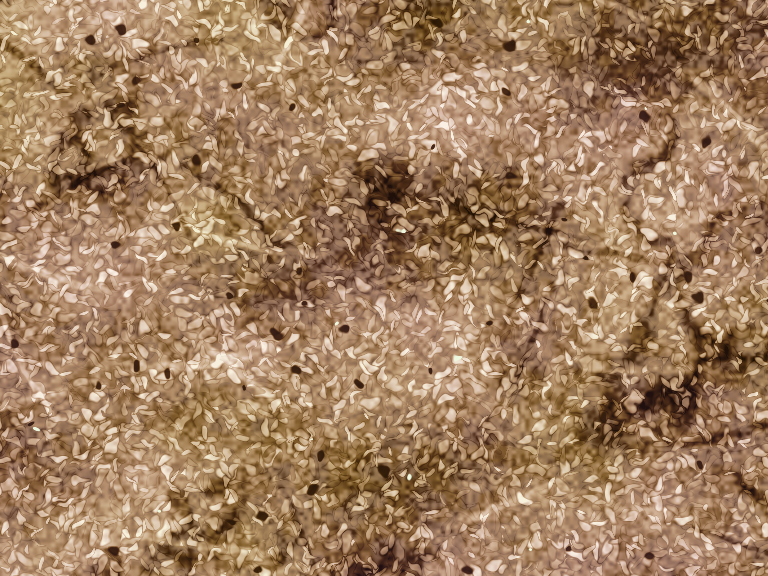
A Shadertoy shader for this texture:

```glsl
vec3 hash3(vec2 cell, int seed) {
    uvec3 v = uvec3(ivec3(ivec2(cell), seed)) * 1664525u + 1013904223u;
    v.x += v.y * v.z; v.y += v.z * v.x; v.z += v.x * v.y;
    v ^= v >> 16u;
    v.x += v.y * v.z; v.y += v.z * v.x; v.z += v.x * v.y;
    return vec3(v >> 8u) / 16777216.0;
}

float noise(vec2 p, int seed) {
    vec2 i = floor(p), f = fract(p);
    f = f * f * (3.0 - 2.0 * f);
    return mix(mix(hash3(i, seed).x, hash3(i + vec2(1, 0), seed).x, f.x),
               mix(hash3(i + vec2(0, 1), seed).x, hash3(i + vec2(1, 1), seed).x, f.x), f.y);
}

float fbm(vec2 p, int seed) {
    float sum = 0.0, gain = 0.53;
    for (int i = 0; i < 4; i++) {
        sum += gain * noise(p, seed + i);
        p = mat2(1.6, 1.2, -1.2, 1.6) * p;
        gain *= 0.5;
    }
    return sum;
}

vec2 rotate(vec2 p, float angle) {
    float c = cos(angle), s = sin(angle);
    return vec2(c * p.x + s * p.y, c * p.y - s * p.x);
}

// Overlapping chips with shaded rims, roughly following a drifting grain
float layChips(float tone, vec2 p, float count, int seed) {
    vec2 q = p * count, base = floor(q);
    for (int y = -1; y <= 1; y++)
    for (int x = -1; x <= 1; x++) {
        vec2 cell = base + vec2(x, y);
        vec3 place = hash3(cell, seed), kind = hash3(cell, seed + 1);
        float angle = 5.0 * noise(cell / count * 3.5, 9) - 2.2 + (place.z - 0.5) * 2.4;
        vec2 d = rotate(q - cell - place.xy, angle);
        d.y += 0.5 * (kind.y - 0.5) * d.x * d.x;
        float edge = length(d * vec2(1.0, 1.8 + 1.8 * kind.y)) / (0.5 + 0.45 * kind.x);
        tone = mix(tone, -1.1, 0.75 * smoothstep(1.0, 0.8, edge));
        tone = mix(tone, 0.45 + 2.6 * (kind.z - 0.5) + 0.8 * d.y, smoothstep(0.85, 0.5, edge));
    }
    return tone;
}

// Sparse long strands, pale or dark
float strands(vec2 p, float count, int seed) {
    vec2 q = p * count, base = floor(q);
    float sum = 0.0;
    for (int y = -1; y <= 1; y++)
    for (int x = -1; x <= 1; x++) {
        vec2 cell = base + vec2(x, y);
        vec3 place = hash3(cell, seed), kind = hash3(cell, seed + 1);
        vec2 d = rotate(q - cell - place.xy, (place.z - 0.5) * 2.6);
        d.y += 0.4 * (kind.x - 0.5) * d.x * d.x;
        float along = smoothstep(0.85, 0.3, abs(d.x));
        float across = smoothstep(1.0, 0.3, abs(d.y) / (0.025 + 0.035 * kind.y));
        sum += along * across * (kind.z < 0.35 ? 1.0 : kind.z > 0.75 ? -1.0 : 0.0);
    }
    return sum;
}

// Sparse round specks
float specks(vec2 p, float count, float share, float radius, int seed) {
    vec2 q = p * count, base = floor(q);
    float cover = 0.0;
    for (int y = -1; y <= 1; y++)
    for (int x = -1; x <= 1; x++) {
        vec2 cell = base + vec2(x, y);
        vec3 r = hash3(cell, seed);
        float size = radius * count * (0.4 + r.z / share * 0.6);
        float spot = smoothstep(1.1, 0.6, length(q - cell - r.xy) / size);
        cover = max(cover, r.z < share ? spot : 0.0);
    }
    return cover;
}

float ramp(float low, float high, float x) {
    return clamp((x - low) / (high - low), 0.0, 1.0);
}

void mainImage(out vec4 fragColor, in vec2 fragCoord) {
    vec2 p = fragCoord / iResolution.y;
    vec2 warp = vec2(noise(p * 70.0, 20), noise(p * 70.0, 21)) - 0.5;
    vec2 w = p + 0.012 * warp;

    // Chips over broad patches and crevices
    float tone = layChips(-0.5, w, 34.0, 30);
    tone = layChips(tone, w + 3.7, 42.0, 40);
    float patches = fbm(rotate(p, 0.25) * vec2(3.2, 5.0), 50);
    tone += 3.4 * (patches - 0.5) + 1.6 * (noise(p * 130.0, 55) - 0.5);
    float crease = abs(fbm(w * 3.5 + 8.0, 60) - 0.5);
    tone -= 1.5 * smoothstep(0.045, 0.0, crease) * smoothstep(0.4, 0.75, noise(p * 6.0, 65));
    tone += 1.0 * strands(p + 0.006 * warp, 5.0, 70);
    tone = mix(tone, -2.7, 0.85 * specks(w, 12.0, 0.25, 0.012, 80));

    // Dark umber through tan to cream
    float olive = smoothstep(0.35, 0.65, noise(p * 38.0, 90));
    vec3 brown = mix(vec3(0.55, 0.42, 0.32), vec3(0.51, 0.36, 0.19), olive);
    vec3 color = mix(vec3(0.12, 0.06, 0.04), vec3(0.31, 0.18, 0.09), ramp(-2.9, -1.8, tone));
    color = mix(color, brown, ramp(-1.8, -0.9, tone));
    color = mix(color, vec3(0.68, 0.53, 0.39), ramp(-0.9, -0.05, tone));
    color = mix(color, vec3(0.79, 0.67, 0.53), ramp(-0.05, 0.7, tone));
    color = mix(color, vec3(0.87, 0.78, 0.70), ramp(0.7, 1.5, tone));
    color = mix(color, vec3(0.97, 0.94, 0.86), ramp(1.5, 2.7, tone));
    color += vec3(0.02, 0.0, 0.07) * (fbm(p * 5.0, 95) - 0.5) * 2.0;

    // Tiny glints
    color = mix(color, vec3(0.93, 0.97, 0.87), specks(w, 13.0, 0.08, 0.006, 100));
    fragColor = vec4(color, 1.0);
}
```
